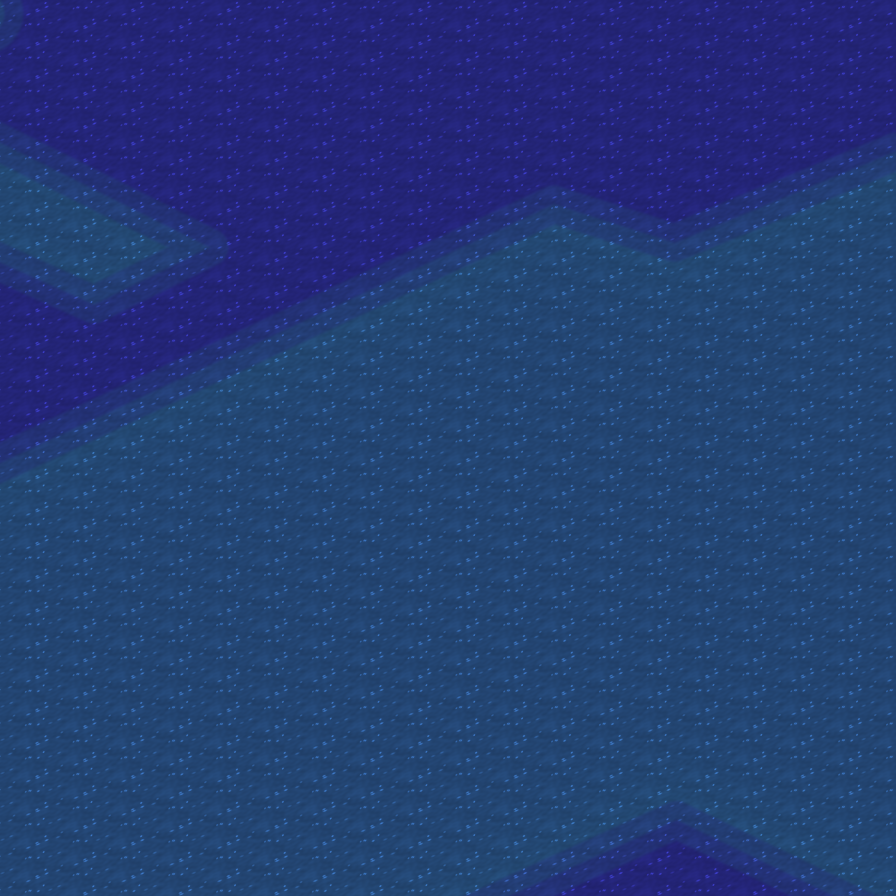
This background is drawn by a Shadertoy shader. Its source:

```glsl
const vec3 DEEP_VIOLET = vec3(0.138, 0.142, 0.465);
const vec3 SEA_BLUE = vec3(0.136, 0.268, 0.445);
const vec3 SHORE_TEAL = vec3(0.138, 0.300, 0.455);

vec2 hash2(vec2 p) {
    vec3 q = fract(p.xyx * vec3(0.1031, 0.1030, 0.0973));
    q += dot(q, q.yzx + 33.33);
    return fract((q.xx + q.yz) * q.zy);
}

// Contribution of one wrapped lattice corner
float cornerGradient(vec2 cell, vec2 offset, vec2 period) {
    float angle = 6.2832 * hash2(mod(cell, period) + 3.0).x;
    return dot(vec2(cos(angle), sin(angle)), offset);
}

// Gradient noise that repeats after the given period
float gradientNoise(vec2 p, vec2 period) {
    vec2 i = floor(p);
    vec2 f = p - i;
    vec2 u = f * f * f * (f * (f * 6.0 - 15.0) + 10.0);
    vec2 e = vec2(1.0, 0.0);
    float low = mix(cornerGradient(i, f, period),
                    cornerGradient(i + e.xy, f - e.xy, period), u.x);
    float high = mix(cornerGradient(i + e.yx, f - e.yx, period),
                     cornerGradient(i + e.xx, f - e.xx, period), u.x);
    return mix(low, high, u.y);
}

// Signed distance to a closed outline, negative inside
float outlineDistance(vec2 p, vec2 corners[6]) {
    float nearest = 1e5;
    float side = 1.0;
    for (int i = 0; i < 6; i++) {
        vec2 a = corners[i];
        vec2 b = corners[(i + 1) % 6];
        vec2 edge = b - a;
        vec2 w = p - a;
        vec2 r = w - edge * clamp(dot(w, edge) / dot(edge, edge), 0.0, 1.0);
        nearest = min(nearest, dot(r, r));
        if ((a.y > p.y) != (b.y > p.y) && w.x < edge.x * w.y / edge.y) side = -side;
    }
    return side * sqrt(nearest);
}

// Blue regions: ridge, left spur and corner patch, minus the lower basin
float regionDistance(vec2 p) {
    float ridge = outlineDistance(p, vec2[6](
        vec2(-0.4, 0.296), vec2(0.618, 0.772), vec2(0.753, 0.729),
        vec2(1.0, 0.831), vec2(1.6, 0.6), vec2(0.5, -2.0)));
    float spur = outlineDistance(p, vec2[6](
        vec2(-0.3, 0.991), vec2(0.234, 0.724), vec2(0.105, 0.66),
        vec2(-0.3, 0.842), vec2(-0.5, 0.9), vec2(-0.5, 0.95)));
    float basin = outlineDistance(p, vec2[6](
        vec2(0.755, 0.085), vec2(1.2, -0.13), vec2(1.3, -0.4),
        vec2(0.8, -0.6), vec2(0.3, -0.4), vec2(0.25, -0.145)));
    float patchDistance = length(p - vec2(-0.02, 0.985)) - 0.025;
    return max(min(min(ridge, spur), patchDistance), -basin);
}

// Three even steps across a border
float steppedBorder(float d, float halfWidth, float blur) {
    float level = 0.0;
    for (int i = -1; i <= 1; i++) {
        level += 1.0 - smoothstep(-blur, blur, d - float(i) * halfWidth);
    }
    return level / 3.0;
}

// Slanted weave of fine streaks and bright flecks
float weave(vec2 p, vec2 cellSize, float slant, float blur) {
    vec2 sheared = vec2(p.x, p.y - slant * p.x);
    vec2 cell = sheared / cellSize;
    float streaks = 0.13 * gradientNoise(cell * vec2(3.0, 4.0), vec2(3.0, 4.0));
    streaks += 0.12 * gradientNoise(cell * vec2(8.0, 10.0), vec2(8.0, 10.0));
    float flecks = 0.0;
    for (int i = 0; i < 14; i++) {
        vec2 h = hash2(vec2(float(i) + 1.0, 7.0));
        float row = 0.25 + 0.5 * float(i % 2);
        vec2 center = vec2(h.x, row + 0.24 * (h.y - 0.5));
        vec2 offset = (fract(cell - center + 0.5) - 0.5) * cellSize;
        offset.x *= mix(0.4, 1.0, h.y);
        float glow = 1.0 - smoothstep(0.0006 - blur, 0.0012 + blur, length(offset));
        flecks = max(flecks, glow * mix(0.3, 0.8, h.x));
    }
    return streaks + flecks;
}

void mainImage(out vec4 fragColor, in vec2 fragCoord) {
    vec2 p = fragCoord / iResolution.xy;
    float pixel = 1.0 / iResolution.y;
    float d = regionDistance(p);

    // Flat regions with a faint lighter shore
    float shore = exp(min(d, 0.0) / 0.045);
    vec3 blue = mix(SEA_BLUE, SHORE_TEAL, 0.85 * shore);
    vec3 color = mix(DEEP_VIOLET, blue, steppedBorder(d, 0.021, 0.0015 + pixel));

    // Fabric-like surface
    color *= 1.0 + weave(p, vec2(0.0534, 0.0372), 0.349, 0.5 * pixel);
    fragColor = vec4(color, 1.0);
}
```
